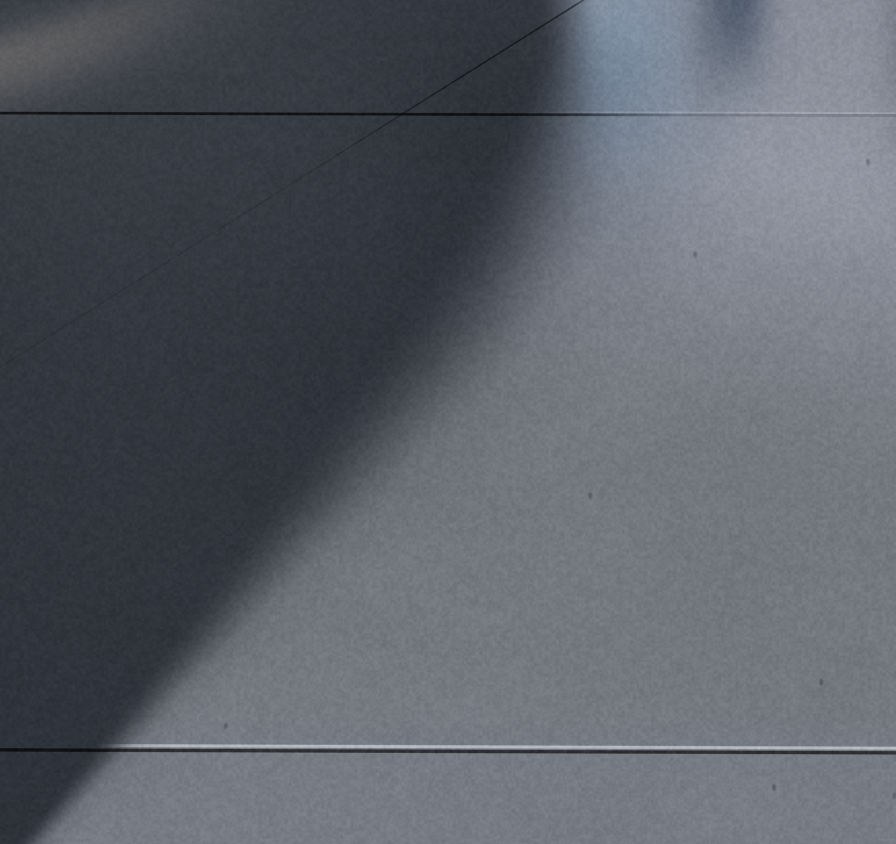
Write a Shadertoy shader that draws this texture.

```glsl
// A soft diagonal shadow falling over a smooth grey floor with thin joints.
// A curved penumbra blends shaded and lit gradients; lines, a warm streak,
// cloudy mottling and fine hashed grain are layered on top.

float hash(vec2 p) {
    vec3 q = fract(vec3(p.xyx) * 0.1031);
    q += dot(q, q.yzx + 33.33);
    return fract((q.x + q.y) * q.z);
}

float valueNoise(vec2 p) {
    vec2 cell = floor(p), f = fract(p);
    f = f * f * (3.0 - 2.0 * f);
    float low = mix(hash(cell), hash(cell + vec2(1, 0)), f.x);
    float high = mix(hash(cell + vec2(0, 1)), hash(cell + vec2(1, 1)), f.x);
    return mix(low, high, f.y);
}

float fbm(vec2 p) {
    float sum = 0.0, gain = 0.5;
    for (int i = 0; i < 4; i++) {
        sum += gain * (valueNoise(p) - 0.5);
        p = mat2(1.6, 1.2, -1.2, 1.6) * p + 7.3;
        gain *= 0.55;
    }
    return sum;
}

// Elliptical soft spot: 1 at the centre, falling to 0.
float glow(vec2 p, vec2 centre, vec2 radius) {
    vec2 d = (p - centre) / radius;
    return exp(-dot(d, d));
}

// Antialiased line from a signed distance.
float line(float d, float halfWidth, float aa) {
    return 1.0 - smoothstep(halfWidth - aa, halfWidth + aa, abs(d));
}

// 0 in the shade, 1 in the light; the edge bends upright near the top.
float lightMask(vec2 p) {
    float bend = max(p.y - 0.56, 0.0);
    float edge = 0.035 + 0.8 * p.y - 1.05 * bend * bend;
    float width = mix(0.022, 0.1, smoothstep(0.0, 0.65, p.y));
    width *= mix(1.0, 0.42, smoothstep(0.72, 0.97, p.y));
    float d = (p.x - edge) / width;
    return 0.82 * smoothstep(-0.9, 1.0, d) + 0.18 * smoothstep(-0.4, 2.4, d);
}

vec3 shadeColor(vec2 p) {
    vec3 c = mix(vec3(0.175, 0.195, 0.225), vec3(0.215, 0.235, 0.265),
                 smoothstep(0.5, 0.95, p.y));
    c += 0.02 * glow(p, vec2(0.12, 0.55), vec2(0.25, 0.4));
    c -= 0.03 * glow(p, vec2(0.55, 0.88), vec2(0.13, 0.2));
    // Warm streak across the upper left corner
    float d = p.y - (0.93 + 0.33 * p.x);
    float streak = exp(-pow(d / (d > 0.0 ? 0.035 : 0.06), 2.0));
    c += vec3(0.15, 0.13, 0.105) * streak * (1.0 - smoothstep(0.0, 0.36, p.x));
    return c;
}

vec3 litColor(vec2 p) {
    vec3 c = mix(vec3(0.465, 0.48, 0.515), vec3(0.45, 0.47, 0.495),
                 smoothstep(0.0, 0.3, p.y));
    c = mix(c, vec3(0.535, 0.555, 0.6), smoothstep(0.45, 0.85, p.y + 0.18 * (p.x - 0.7)));
    c += 0.035 * glow(p, vec2(0.93, 0.8), vec2(0.16, 0.14));
    // Cool sheen and dim vertical reflections along the top
    c += vec3(-0.065, -0.015, 0.02) * glow(p, vec2(0.68, 0.93), vec2(0.09, 0.13));
    c += 0.05 * glow(p, vec2(0.67, 1.0), vec2(0.05, 0.08));
    c -= vec3(0.2, 0.18, 0.16) * glow(p, vec2(0.825, 1.0), vec2(0.032, 0.085));
    c -= 0.06 * glow(p, vec2(0.79, 0.98), vec2(0.025, 0.12));
    c -= 0.07 * glow(p, vec2(1.01, 0.95), vec2(0.025, 0.13));
    return c;
}

// Sparse dark pits, at most one in each grid cell.
float pits(vec2 p, float aa) {
    vec2 cell = floor(p * 9.0);
    vec2 offset = 0.2 + 0.6 * vec2(hash(cell + 3.1), hash(cell + 8.7));
    float d = length((p * 9.0 - cell - offset) / vec2(0.8, 1.2)) / 9.0;
    return step(0.86, hash(cell + 21.0)) * (1.0 - smoothstep(0.001, 0.004 + aa, d));
}

void mainImage(out vec4 fragColor, in vec2 fragCoord) {
    vec2 p = fragCoord / iResolution.xy;
    vec2 q = vec2(p.x * 1.062, p.y);
    float aa = 0.75 / iResolution.y;
    float light = lightMask(p);
    vec3 color = mix(shadeColor(p), litColor(p), light);

    // Diagonal hairline, fainter below the upper joint
    float hair = line((p.y - 0.565 - 0.668 * p.x) * 0.83, 0.0009, aa);
    float hairFade = mix(0.14, 0.55, smoothstep(0.78, 0.93, p.y));
    color *= 1.0 - hair * hairFade * (1.0 - smoothstep(0.64, 0.67, p.x));

    // Upper joint: dark in shade, a faint pale rim in light
    float upper = p.y - 0.866 + 0.003 * p.x;
    float upperDark = mix(0.7, 0.14, smoothstep(0.55, 0.8, p.x));
    color *= 1.0 - upperDark * line(upper, 0.0016, aa);
    color += 0.07 * light * line(upper - 0.003, 0.001, aa);

    // Lower joint: dark groove with a bright upper lip in light
    float lower = p.y - 0.1115 + 0.0035 * p.x;
    color *= 1.0 - mix(0.7, 0.62, light) * line(lower, 0.002, aa);
    color += 0.24 * light * line(lower - 0.0055, 0.0018, aa);

    // Mottling, pits and grain
    color *= 1.0 + 0.05 * fbm(q * vec2(7.0, 12.0));
    color *= 1.0 - 0.22 * light * pits(q, aa);
    float grain = valueNoise(q * 230.0) + valueNoise(q * 410.0 + 19.0) - 1.0;
    color += grain * mix(0.025, 0.036, light);

    fragColor = vec4(clamp(color, 0.0, 1.0), 1.0);
}
```
